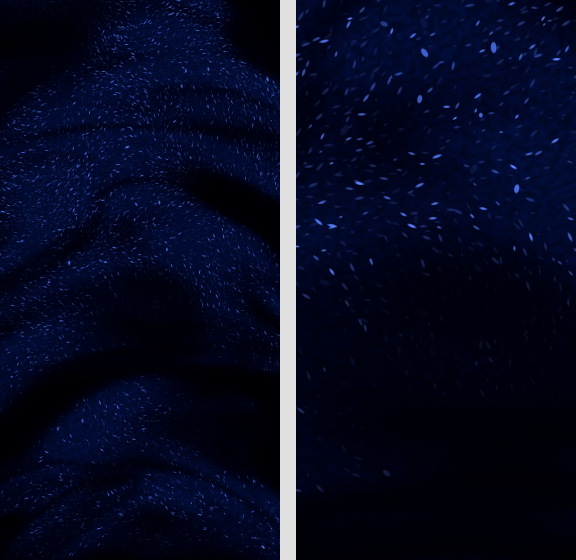
Left, the full canvas; right, a detail of the centre.
A WebGL 2 fragment shader for this texture:

```glsl
#version 300 es
precision highp float;

uniform vec2 u_resolution;
out vec4 fragColor;

// Lengths are fractions of the canvas width.
const vec3 SHADOW_COLOR = vec3(0.0, 0.0, 0.016);
const vec3 CLOTH_COLOR = vec3(0.006, 0.045, 0.18);
const vec3 GLINT_COLOR = vec3(0.34, 0.48, 0.88);
const vec2 FOLD_SCALE = vec2(2.3, 6.0);
const float FOLD_ARCH = 0.6;
const float FOLD_WARP = 1.3;
const float SHADE_LOW = 0.36;
const float SHADE_HIGH = 0.74;
const float CREASE_DEPTH = 0.5;
const float CREASE_WIDTH = 0.09;
const float GRAIN_AMOUNT = 0.6;
const vec2 GRAIN_SCALE = vec2(120.0, 210.0);
const float FINE_CELLS = 78.0;
const vec2 FINE_SIZE = vec2(0.0044, 0.0014);
const float FLAKE_CELLS = 21.0;
const vec2 FLAKE_SIZE = vec2(0.0062, 0.0030);

float hash(vec2 p) {
    return fract(sin(dot(p, vec2(127.1, 311.7))) * 43758.5453);
}

float noise(vec2 p) {
    vec2 i = floor(p);
    vec2 f = fract(p);
    f = f * f * (3.0 - 2.0 * f);
    float low = mix(hash(i), hash(i + vec2(1.0, 0.0)), f.x);
    float high = mix(hash(i + vec2(0.0, 1.0)), hash(i + 1.0), f.x);
    return mix(low, high, f.y);
}

mat2 rotation(float angle) {
    float c = cos(angle);
    float s = sin(angle);
    return mat2(c, -s, s, c);
}

// Lit and shaded drapery: arched, warped noise with soft creases.
float foldLight(vec2 p) {
    float x = p.x - 0.5;
    vec2 q = vec2(p.x, p.y + FOLD_ARCH * x * x) * FOLD_SCALE;
    vec2 warp = vec2(noise(q * 0.7 + 13.0), noise(q * 0.8 + 47.0)) - 0.5;
    q += FOLD_WARP * warp;
    float height = 0.68 * noise(q + 5.0) + 0.24 * noise(q * 2.0 + 21.0)
                 + 0.08 * noise(q * 4.1 + 33.0);
    height += 0.05 * (p.y - 1.0);
    float crease = (noise(q * 0.8 + 71.0) - 0.5) / CREASE_WIDTH;
    float light = smoothstep(SHADE_LOW, SHADE_HIGH, height);
    return light * (1.0 - CREASE_DEPTH * exp(-crease * crease));
}

// Direction of the pile, turning slowly over the cloth.
float pileAngle(vec2 p) {
    return -1.3 * (p.x - 0.5) - 0.3 + 3.0 * (noise(p * 3.2 + 9.0) - 0.5);
}

// Scattered elongated glints, one candidate per jittered cell.
float glints(vec2 p, float cells, vec2 size, float density, float pixel) {
    vec2 home = floor(p * cells);
    float sum = 0.0;
    for (int j = -1; j <= 1; j++) {
        for (int i = -1; i <= 1; i++) {
            vec2 id = home + vec2(i, j);
            vec2 jitter = vec2(hash(id + 3.7), hash(id + 58.3));
            vec2 center = (id + jitter) / cells;
            float present = step(hash(id + 91.1), density);
            float angle = pileAngle(center) + 1.3 * (hash(id + 17.9) - 0.5);
            vec2 radii = size * mix(vec2(0.4, 0.7), vec2(1.25), hash(id + 29.3));
            vec2 local = rotation(angle) * (p - center);
            float edge = (length(local / radii) - 1.0) * radii.y;
            float cover = clamp(0.5 - edge / pixel, 0.0, 1.0);
            float sparkle = hash(id + 75.5);
            sum += present * cover * mix(0.1, 1.0, sparkle * sparkle * sparkle);
        }
    }
    return min(sum, 1.0);
}

void main() {
    float pixel = 1.0 / u_resolution.x;
    vec2 p = gl_FragCoord.xy * pixel;
    float light = foldLight(p);

    // Cloth with a fine directional grain
    vec2 fiber = rotation(0.4 * (p.x - 0.5)) * p * GRAIN_SCALE;
    float grain = 1.0 + GRAIN_AMOUNT * (noise(fiber) - 0.5);
    vec3 tone = pow(vec3(light), vec3(2.0, 1.5, 0.9));
    vec3 color = SHADOW_COLOR + CLOTH_COLOR * tone * grain;

    // Glitter, denser toward the top and hidden in the shadows
    float density = mix(0.4, 0.75, smoothstep(0.5, 1.5, p.y));
    float patches = mix(0.35, 1.3, noise(p * 8.0 + 83.0));
    float fine = glints(p, FINE_CELLS, FINE_SIZE, density * patches, pixel);
    float flakes = glints(p + 0.37, FLAKE_CELLS, FLAKE_SIZE, 0.25, pixel);
    float visible = smoothstep(0.08, 0.6, light);
    color += GLINT_COLOR * visible * max(fine, 0.85 * flakes);

    fragColor = vec4(color, 1.0);
}
```
